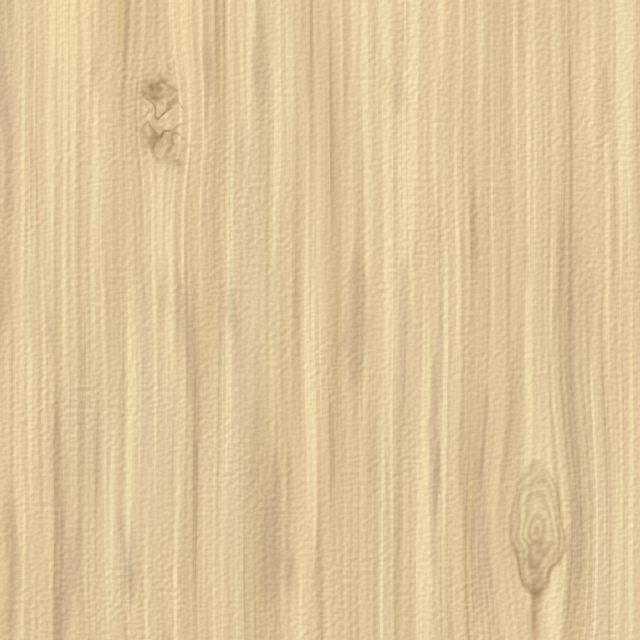
Reproduce this texture procedurally as a three.js fragment shader.

```glsl
// Pale pine board: fine vertical grain, grey-brown streaks, two knots and a soft pressed relief.
varying vec2 vUv;

vec2 gradientAt(vec2 cell) {
  float angle = 6.2832 * fract(sin(dot(cell, vec2(127.1, 311.7))) * 43758.5);
  return vec2(cos(angle), sin(angle));
}

// Gradient noise, roughly -0.7 to 0.7
float noise(vec2 p) {
  vec2 i = floor(p);
  vec2 f = p - i;
  vec2 w = f * f * f * (f * (f * 6.0 - 15.0) + 10.0);
  vec2 e = vec2(1.0, 0.0);
  float low = mix(dot(gradientAt(i), f), dot(gradientAt(i + e), f - e), w.x);
  float high = mix(dot(gradientAt(i + e.yx), f - e.yx), dot(gradientAt(i + 1.0), f - 1.0), w.x);
  return mix(low, high, w.y);
}

// Soft elliptical spot, 1 at its centre
float spot(vec2 p, vec2 centre, vec2 radius) {
  vec2 q = (p - centre) / radius;
  return exp(-dot(q, q));
}

// Sideways shift that bows the grain around a knot
float bow(vec2 p, vec2 centre, vec2 radius) {
  return -0.65 * (p.x - centre.x) * spot(p, centre, radius);
}

// Tone from layered stretched noise: 0 dark, 1 light
float grain(vec2 p) {
  float tone = 0.66;
  tone += 0.42 * noise(p * vec2(11.0, 0.8) + 3.7);
  tone += 0.50 * noise(p * vec2(33.0, 1.1) + 17.3);
  tone += 0.50 * noise(p * vec2(85.0, 1.7) + 41.9);
  tone += 0.42 * noise(p * vec2(180.0, 2.6) + 73.1);
  // Pale threads and thin dark pores
  tone += 0.28 * smoothstep(0.18, 0.5, noise(p * vec2(62.0, 0.9) + 9.4));
  tone -= 0.26 * smoothstep(0.2, 0.5, noise(p * vec2(120.0, 3.0) + 28.6));
  return tone;
}

// Sparse grey-brown streaks with ragged sides
float streaks(vec2 p) {
  float ragged = 0.16 * noise(p * vec2(110.0, 14.0));
  float wide = smoothstep(0.27, 0.5, noise(p * vec2(24.0, 2.6) + 52.2) + ragged);
  float thin = smoothstep(0.26, 0.48, noise(p * vec2(52.0, 3.2) + 88.8) + ragged);
  return 0.6 * wide + 0.4 * thin;
}

// Long darker bands that fade along the board
float bands(vec2 p) {
  float left = spot(p, vec2(0.095, 0.15), vec2(0.022, 0.42));
  float right = spot(p, vec2(0.738, 0.3), vec2(0.017, 0.4));
  float centre = spot(p, vec2(0.415, 0.3), vec2(0.026, 0.5));
  return left + right + 0.6 * centre;
}

// Small broken knots: brown cores and crooked cracks
float brokenKnot(vec2 p) {
  vec2 q = p + 0.014 * vec2(noise(p * 38.0), noise(p * 38.0 + 21.0));
  float cores = spot(q, vec2(0.245, 0.858), vec2(0.018, 0.022));
  cores += 0.65 * spot(q, vec2(0.248, 0.785), vec2(0.021, 0.03));
  cores += 0.5 * spot(q, vec2(0.276, 0.75), vec2(0.009, 0.016));
  float crack = 1.0 - smoothstep(0.03, 0.16, abs(noise(q * vec2(42.0, 30.0) + 6.0)));
  float area = spot(p, vec2(0.255, 0.815), vec2(0.03, 0.065));
  return cores * (0.65 + 0.6 * noise(p * 95.0)) + 0.55 * crack * area;
}

// Long pointed knot: faint rings, a dark lower rim and a tail
float longKnot(vec2 p) {
  vec2 q = (p - vec2(0.84, 0.17)) / vec2(0.044, 0.1);
  q += 0.22 * vec2(noise(p * 24.0), noise(p * 24.0 + 13.0));
  float d = length(vec2(q.x * (1.0 + 0.4 * abs(q.y)), q.y));
  float inside = 1.0 - smoothstep(0.85, 1.15, d);
  float rings = 0.5 + 0.5 * sin(26.0 * d + 5.0 * noise(p * 30.0));
  float rim = exp(-pow((d - 1.0) / 0.09, 2.0)) * (0.2 + 0.8 * smoothstep(0.2, -0.9, q.y));
  float stain = spot(q, vec2(-0.1, -0.4), vec2(0.7, 0.28)) * (0.5 + noise(p * vec2(70.0, 90.0)));
  float tail = spot(p, vec2(0.834, 0.035), vec2(0.006, 0.045));
  return inside * (0.1 + 0.22 * rings) + 0.5 * rim + 0.4 * stain + 0.55 * tail;
}

// Pressed grainy surface lit from the upper left
float relief(vec2 p) {
  vec2 q = p * vec2(125.0, 150.0);
  float slope = noise(q) - noise(q + vec2(-0.35, 0.4));
  return slope * (0.75 + 0.5 * noise(p * 7.0));
}

vec3 woodColour(float tone) {
  vec3 colour = mix(vec3(0.77, 0.67, 0.52), vec3(0.84, 0.74, 0.57), smoothstep(0.0, 0.4, tone));
  colour = mix(colour, vec3(0.88, 0.78, 0.62), smoothstep(0.35, 0.68, tone));
  return mix(colour, vec3(0.93, 0.85, 0.67), smoothstep(0.68, 1.05, tone));
}

void main() {
  // Grain wavers slightly and flows around the knots
  vec2 p = vUv;
  p.x += bow(vUv, vec2(0.25, 0.82), vec2(0.045, 0.1));
  p.x += bow(vUv, vec2(0.84, 0.16), vec2(0.075, 0.17));
  p.x += 0.004 * noise(vUv * vec2(5.0, 4.0));

  float tone = grain(p) - 0.38 * bands(p);
  vec3 colour = woodColour(tone);
  colour = mix(colour, vec3(0.72, 0.62, 0.49), 0.65 * streaks(p));

  float knots = brokenKnot(vUv) + longKnot(vUv);
  colour = mix(colour, vec3(0.54, 0.41, 0.27), clamp(0.75 * knots, 0.0, 0.85));

  // Slow drift between rosy and yellow wood
  colour += vec3(0.012, -0.004, -0.014) * noise(vUv * vec2(9.0, 1.5) + 31.0);
  colour += 0.075 * relief(vUv);
  gl_FragColor = vec4(colour, 1.0);
}
```
